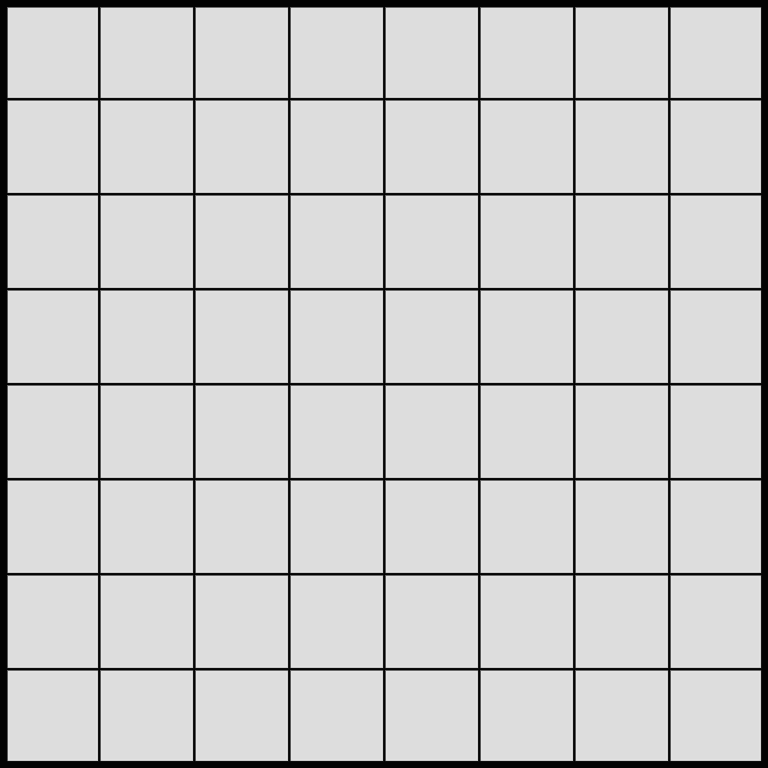
Write a three.js fragment shader that draws this pattern.

```glsl
// Draws an eight by eight grid of pale grey squares with thin black rules and a heavy black frame.
varying vec2 vUv;

const float CELL_PITCH = 0.1237;
const float RULE_HALF_WIDTH = 0.0017;
const float PANEL_HALF_SIZE = 0.4905;
const float EDGE_SOFTNESS = 0.001;
const float HALO_WIDTH = 0.0022;
const vec2 GRID_CENTER = vec2(0.5004, 0.4997);
const vec3 PAPER = vec3(0.867);
const vec3 HALO = vec3(0.895);
const vec3 INK = vec3(0.01);

// Distance to the nearest horizontal or vertical rule
float ruleDistance(vec2 p, float pitch) {
  vec2 offset = abs(fract(p / pitch + 0.5) - 0.5) * pitch;
  return min(offset.x, offset.y);
}

// Signed distance to a square, negative inside
float squareDistance(vec2 p, float halfSize) {
  vec2 d = abs(p) - halfSize;
  return length(max(d, 0.0)) + min(max(d.x, d.y), 0.0);
}

// Soft coverage of the region where the distance is negative
float coverage(float signedDistance, float softness) {
  return 1.0 - smoothstep(-softness, softness, signedDistance);
}

void main() {
  vec2 p = vUv - GRID_CENTER;

  // Combine the rules with everything outside the framed panel
  float rules = ruleDistance(p, CELL_PITCH) - RULE_HALF_WIDTH;
  float frame = -squareDistance(p, PANEL_HALF_SIZE);
  float ink = min(rules, frame);

  // Faint bright fringe beside the ink
  vec3 color = mix(PAPER, HALO, coverage(ink - HALO_WIDTH, EDGE_SOFTNESS));
  color = mix(color, INK, coverage(ink, EDGE_SOFTNESS));
  gl_FragColor = vec4(color, 1.0);
}
```
